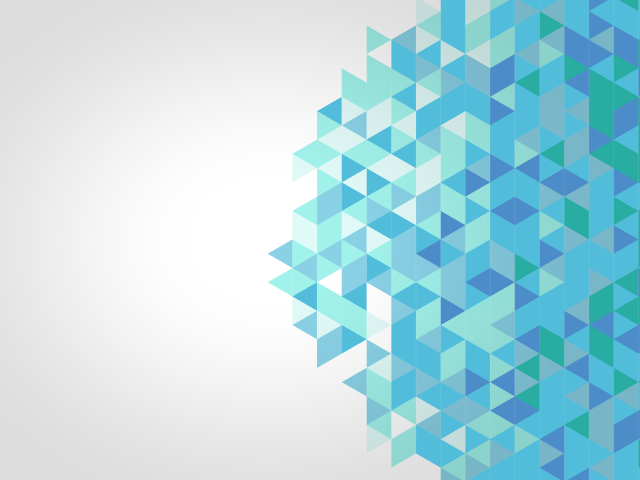
A Shadertoy shader for this background:

```glsl
const vec2 LATTICE_ORIGIN = vec2(0.5577, 0.5903);
const vec2 LATTICE_STEP = vec2(0.05148, 0.05944); // column width, triangle side
const float ASPECT = 4.0 / 3.0;
const int SAMPLES = 3;

// Tones ordered from the open edge to the dense side
const vec3 TONES[8] = vec3[8](
    vec3(1.00, 1.00, 1.00),  // clear
    vec3(0.88, 0.98, 0.97),  // pale
    vec3(0.63, 0.95, 0.92),  // mint
    vec3(0.54, 0.82, 0.90),  // light blue
    vec3(0.32, 0.74, 0.86),  // sky
    vec3(0.32, 0.74, 0.86),  // sky again, as the commonest tone
    vec3(0.30, 0.55, 0.79),  // deep blue
    vec3(0.16, 0.68, 0.64)); // teal

float hash(vec2 id, float seed) {
    return fract(sin(dot(id, vec2(127.1, 311.7)) + seed * 74.7) * 4375.85);
}

// Soft white glow that falls off to grey
float backdropShade(vec2 p, vec2 center) {
    float d = length((p - center) * vec2(0.8, 1.0));
    return mix(1.0, 0.865, smoothstep(0.1, 0.62, d));
}

// Zero on the curved open edge, one on the right side
float depthInside(vec2 p) {
    float h = p.y - 0.5;
    float edge = 0.58 + 1.16 * h * h;
    return (p.x - edge) / (ASPECT - edge);
}

// Returns the triangle id in xy and its center in zw
vec4 triangleCell(vec2 p) {
    vec2 q = (p - LATTICE_ORIGIN) / LATTICE_STEP;
    float column = floor(q.x);
    float falling = floor(q.y - 0.5 * q.x);
    float rising = floor(q.y + 0.5 * q.x);
    float pointsLeft = rising - falling - column;
    vec2 center = vec2(column + (pointsLeft + 1.0) / 3.0,
                       0.5 * (falling + rising + 1.0));
    return vec4(column, falling + rising, LATTICE_ORIGIN + center * LATTICE_STEP);
}

// Tone index drifts with depth and is scattered per triangle
int toneIndex(float depth, float scatter) {
    float level = 1.6 + 6.5 * depth - 2.0 * depth * depth;
    return int(clamp(level + 4.8 * (scatter - 0.5), 0.0, 7.9));
}

// Thin light line along each column border
float columnSeam(float x, float halfWidth) {
    float q = (x - LATTICE_ORIGIN.x) / LATTICE_STEP.x;
    float d = abs(fract(q + 0.5) - 0.5) * LATTICE_STEP.x;
    return 1.0 - smoothstep(0.0, halfWidth, d);
}

vec3 scene(vec2 p) {
    float shade = backdropShade(p, vec2(0.56, 0.5));
    vec3 color = vec3(shade);
    vec4 cell = triangleCell(p);
    float depth = depthInside(cell.zw);

    // Ragged edge: triangles near the border appear at random
    if (depth + 0.12 * (hash(cell.xy, 1.0) - 0.5) > 0.0) {
        int tone = toneIndex(max(depth, 0.0), hash(cell.xy, 2.0));
        color = TONES[tone] * (tone < 4 ? shade : 1.0);
        color = mix(color, vec3(shade), 0.15 * columnSeam(p.x, 0.0015));
    }
    return color;
}

void mainImage(out vec4 fragColor, in vec2 fragCoord) {
    // Grid supersampling smooths every edge
    vec3 sum = vec3(0.0);
    for (int i = 0; i < SAMPLES; i++) {
        for (int j = 0; j < SAMPLES; j++) {
            vec2 offset = (vec2(i, j) + 0.5) / float(SAMPLES) - 0.5;
            vec2 p = (fragCoord + offset) / iResolution.xy;
            sum += scene(p * vec2(ASPECT, 1.0));
        }
    }
    fragColor = vec4(sum / float(SAMPLES * SAMPLES), 1.0);
}
```
